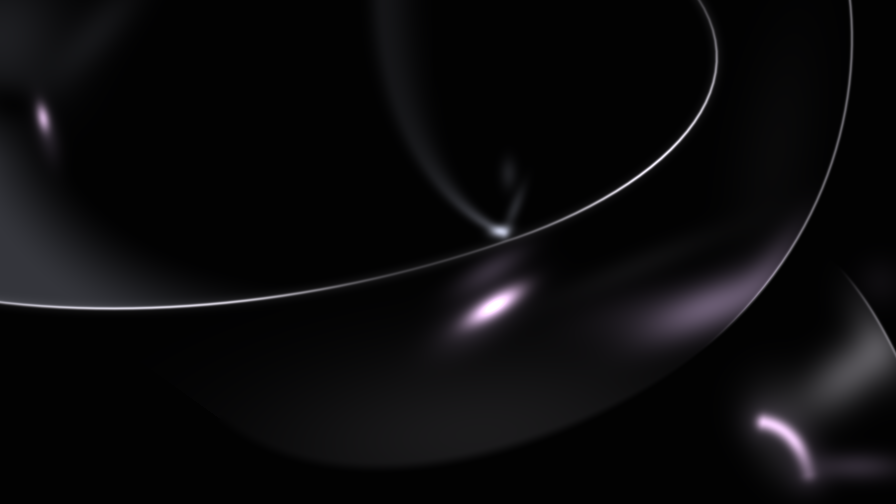
A WebGL 2 fragment shader for this background:

```glsl
#version 300 es
precision highp float;
// Dark glossy ribbons looping through black, with thin lit rims and soft violet sheens.

#define SPAN 4.32
#define SEGMENTS 28
#define RIM_WIDTH 0.013
#define BASE vec3(0.006, 0.006, 0.007)
#define STEEL vec3(0.90, 0.92, 1.02)
#define SILVER vec3(0.97, 0.95, 1.0)
#define VIOLET vec3(0.95, 0.82, 1.03)
#define PINK vec3(1.0, 0.84, 1.02)

uniform vec2 u_resolution;
out vec4 fragColor;

vec2 bezier(vec2 a, vec2 b, vec2 c, vec2 d, float t) {
  float s = 1.0 - t;
  return s * s * s * a + 3.0 * s * s * t * b + 3.0 * s * t * t * c + t * t * t * d;
}

// Signed distance to a cubic curve (positive on its left) and position along it.
vec2 curve(vec2 p, vec2 a, vec2 b, vec2 c, vec2 d) {
  vec2 nearest = vec2(1e3, 0.0);
  vec2 start = a;
  for (int i = 0; i < SEGMENTS; i++) {
    vec2 end = bezier(a, b, c, d, float(i + 1) / float(SEGMENTS));
    vec2 dir = end - start, q = p - start;
    float h = clamp(dot(q, dir) / dot(dir, dir), 0.0, 1.0);
    float dist = length(q - dir * h);
    if (dist < abs(nearest.x)) {
      float side = dir.x * q.y - dir.y * q.x < 0.0 ? -1.0 : 1.0;
      nearest = vec2(side * dist, (float(i) + h) / float(SEGMENTS));
    }
    start = end;
  }
  return nearest;
}

// Joins two curves; the position runs from 0 to 2.
vec2 join(vec2 first, vec2 second) {
  return abs(first.x) < abs(second.x) ? first : second + vec2(0.0, 1.0);
}

float bell(float x, float width) {
  return exp(-x * x / (width * width));
}

// Tilted soft ellipse.
float glow(vec2 p, vec2 center, vec2 radius, float degrees) {
  float a = radians(degrees);
  vec2 q = p - center;
  q = vec2(cos(a) * q.x + sin(a) * q.y, cos(a) * q.y - sin(a) * q.x) / radius;
  return exp(-dot(q, q));
}

void main() {
  float pixel = SPAN / u_resolution.y;
  vec2 p = gl_FragCoord.xy * pixel;
  float rimWidth = max(RIM_WIDTH, 0.8 * pixel);

  // Guiding curves
  vec2 rim = join(curve(p, vec2(-0.1, 1.74), vec2(1.3, 1.56), vec2(2.9, 1.76), vec2(4.3, 2.24)),
                  curve(p, vec2(4.3, 2.24), vec2(5.55, 2.64), vec2(6.55, 3.47), vec2(5.98, 4.34)));
  vec2 ring = join(curve(p, vec2(7.28, 4.37), vec2(7.4, 3.37), vec2(7.05, 2.22), vec2(6.1, 1.39)),
                   curve(p, vec2(6.1, 1.39), vec2(5.3, 0.67), vec2(3.1, -0.23), vec2(1.9, 0.72)));
  vec2 inner = curve(p, vec2(0.3, 3.62), vec2(0.55, 2.62), vec2(1.3, 1.97), vec2(2.9, 1.89));
  vec2 strand = curve(p, vec2(3.28, 4.37), vec2(3.3, 3.42), vec2(3.65, 2.62), vec2(4.32, 2.32));
  vec2 fin = curve(p, vec2(7.0, 2.22), vec2(7.28, 1.97), vec2(7.5, 1.67), vec2(7.72, 1.2));
  vec2 streak = curve(p, vec2(6.55, 0.7), vec2(6.75, 0.66), vec2(6.88, 0.5), vec2(6.93, 0.26));

  float above = smoothstep(-pixel, pixel, rim.x);
  float outside = smoothstep(-pixel, pixel, ring.x);
  float softEdge = mix(pixel, 0.06, smoothstep(0.9, 1.5, ring.y));
  float band = (1.0 - above) * smoothstep(-softEdge, softEdge, -ring.x);

  // Left ribbon with its dark fold
  float left = 0.22 * smoothstep(0.0, 0.85, -inner.x) * smoothstep(3.6, 2.9, p.y);
  left += 0.12 * glow(p, vec2(0.0, 4.0), vec2(0.55, 0.6), 0.0);
  left += 0.07 * glow(p, vec2(0.85, 4.05), vec2(0.55, 0.18), 50.0);
  left *= 1.0 - 0.85 * glow(p, vec2(0.12, 3.42), vec2(0.3, 0.15), -15.0);
  vec3 color = BASE + STEEL * left * above;
  color += PINK * 0.65 * glow(p, vec2(0.37, 3.31), vec2(0.05, 0.11), 12.0);
  color += VIOLET * 0.14 * glow(p, vec2(0.4, 3.2), vec2(0.09, 0.26), 14.0);

  // Hanging strand and the knot where it meets the rim
  float strandWidth = mix(strand.x > 0.0 ? 0.24 : 0.11, 0.045, smoothstep(0.1, 1.0, strand.y));
  float knot = (0.08 + 0.28 * pow(strand.y, 5.0)) * bell(strand.x, strandWidth);
  knot *= mix(smoothstep(3.73, 3.69, p.x), 1.0, smoothstep(3.9, 3.4, p.y));
  knot += 0.5 * glow(p, vec2(4.29, 2.34), vec2(0.09, 0.05), 10.0);
  knot += 0.16 * glow(p, vec2(4.41, 2.53), vec2(0.2, 0.05), 68.0);
  knot += 0.12 * glow(p, vec2(4.36, 2.83), vec2(0.07, 0.13), 0.0);
  color += STEEL * knot * above;

  // Broad ring: grey belly, faint inner wall, violet sheens
  float belly = 0.1 * glow(p, vec2(4.1, 0.6), vec2(1.9, 0.75), 5.0);
  belly += 0.03 * glow(p, vec2(6.65, 3.0), vec2(0.35, 1.1), -10.0);
  belly += 0.05 * glow(p, vec2(5.5, 2.05), vec2(0.8, 0.12), 22.0);
  float sheen = 0.32 * glow(p, vec2(6.15, 1.72), vec2(0.62, 0.19), 25.0);
  sheen += 0.12 * glow(p, vec2(5.75, 1.65), vec2(0.7, 0.22), 8.0);
  sheen += 0.14 * glow(p, vec2(6.65, 2.1), vec2(0.45, 0.14), 52.0);
  float underside = 0.2 * glow(p, vec2(4.22, 2.01), vec2(0.34, 0.11), 30.0);
  float pocket = 1.0 - 0.9 * glow(p, vec2(5.05, 2.26), vec2(0.5, 0.16), 22.0);
  color += band * pocket * (SILVER * belly + VIOLET * (sheen + underside));
  color += band * PINK * 1.1 * glow(p, vec2(4.24, 1.7), vec2(0.24, 0.08), 32.0);
  color += band * VIOLET * 0.2 * glow(p, vec2(4.15, 1.63), vec2(0.42, 0.18), 35.0);

  // Lower right fold
  float fold = 0.32 * glow(p, vec2(7.3, 1.13), vec2(0.5, 0.23), 38.0);
  fold += 0.14 * glow(p, vec2(7.5, 1.45), vec2(0.2, 0.4), 25.0);
  fold += 0.09 * glow(p, vec2(6.65, 0.85), vec2(0.3, 0.3), 0.0);
  fold += 0.06 * glow(p, vec2(6.65, 0.4), vec2(0.2, 0.3), 30.0);
  fold *= smoothstep(-0.015, 0.015, -fin.x);
  float foldSheen = 0.18 * glow(p, vec2(7.35, 0.32), vec2(0.38, 0.12), 0.0);
  foldSheen += 0.05 * glow(p, vec2(7.55, 1.9), vec2(0.2, 0.2), 0.0);
  color += outside * (SILVER * fold + VIOLET * foldSheen);
  color += PINK * 0.75 * bell(streak.x, 0.065) * (1.0 - 0.65 * smoothstep(0.5, 1.0, streak.y));
  color += VIOLET * 0.12 * bell(streak.x, 0.18);

  // Thin lit rims
  float rimLight = 0.12 + 0.5 * bell(rim.y - 0.2, 0.3) + 0.4 * bell(rim.y - 0.5, 0.2);
  rimLight += 0.8 * bell(rim.y - 1.4, 0.28) + 0.25 * bell(rim.y - 1.75, 0.2);
  color += SILVER * rimLight * bell(rim.x, rimWidth);
  color += SILVER * 0.06 * bell(rim.x, 0.05);
  float ringLight = 0.4 * smoothstep(1.05, 0.75, ring.y);
  color += SILVER * ringLight * bell(ring.x, rimWidth);
  color += SILVER * 0.28 * bell(fin.x, rimWidth) * smoothstep(0.2, 0.7, fin.y);

  fragColor = vec4(min(color, 1.0), 1.0);
}
```
